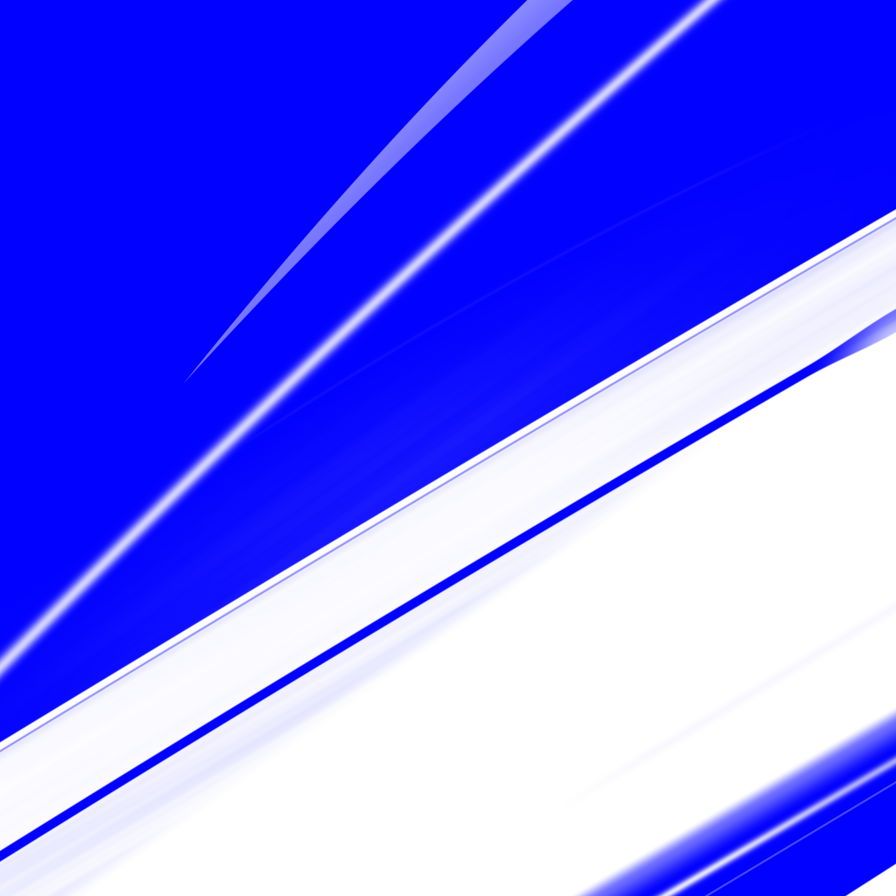
Give the GLSL for this background, as a three.js fragment shader.

```glsl
#define BLUE vec3(0.005, 0.005, 1.0)
#define WHITE vec3(1.0, 1.0, 1.0)
#define SOFT 0.0014
#define SLOPE 0.595
#define RIM_DEPTH 0.0100
#define STRIPE_HALF 0.0060
#define ARC_WIDTH 0.0085
#define WEDGE_TIP vec2(0.2057, 0.573)
#define GLOW 0.085
#define STREAK 0.085

varying vec2 vUv;

// Smooth step up across an edge at zero
float above(float d) {
  return smoothstep(-SOFT, SOFT, d);
}

// Soft line around zero
float line(float d, float halfWidth) {
  return 1.0 - smoothstep(halfWidth - SOFT, halfWidth + SOFT, abs(d));
}

float bell(float d, float width) {
  return exp(-d * d / (width * width));
}

// Straight edge from the left side to the right, bulging upward
float bowed(float x, float start, float slope, float bulge) {
  return start + slope * x + bulge * x * (1.0 - x);
}

// Layered sines across the bands, drifting slowly along them
float streaks(float across, float along) {
  float sum = 0.0;
  float weight = 0.5;
  float frequency = 95.0;
  for (int i = 0; i < 4; i++) {
    float drift = 1.3 * sin(along * 4.0 + float(i) * 2.1);
    sum += weight * sin(across * frequency + drift + float(i) * 1.7);
    weight *= 0.6;
    frequency *= 1.9;
  }
  return clamp(0.5 + 0.5 * sum, 0.0, 1.0);
}

// Dark upper field: faint sheen, thin arc and tapering wedge
float upperField(vec2 p, float height) {
  float ridge = bowed(p.x, 0.315, 0.58, 0.16);
  float sheen = smoothstep(-0.02, 0.15, ridge - p.y);
  sheen *= bell(p.x - 0.43, 0.36) * (1.0 - smoothstep(0.10, 0.28, height));
  float fold = streaks(p.y - 0.72 * p.x, p.x);
  float white = GLOW * sheen * (0.65 + 0.5 * fold);
  float ridgeSpan = smoothstep(0.15, 0.35, p.x) * (1.0 - smoothstep(0.75, 0.95, p.x));
  white += 0.05 * ridgeSpan * bell(p.y - ridge, 0.002);

  float arcY = 0.255 + 1.013 * p.x - 0.095 * p.x * p.x;
  float arcDistance = (p.y - arcY) / 1.38;
  float arcWidth = ARC_WIDTH * mix(1.0, 0.8, p.x);
  white = max(white, 0.82 * bell(arcDistance, arcWidth));

  vec2 q = p - WEDGE_TIP;
  float leftEdge = 1.1155 * q.x + 0.35 * q.x * (0.3828 - q.x);
  float rightEdge = 0.985 * q.x + 0.25 * q.x * (0.4336 - q.x);
  float wedge = above(leftEdge - q.y) * above(q.y - rightEdge) * above(q.x);
  float fill = 0.46 + 0.08 * smoothstep(0.0, 0.05, q.y - rightEdge);
  return max(white, fill * wedge);
}

// Pale field: rim line, brushed streaks and the narrow stripe
float paleField(vec2 p, float depth) {
  float brushed = streaks(p.y - 0.6 * p.x, p.x);
  float white = 1.0;
  float stripeY = bowed(p.x, 0.0443, 0.598, 0.025);
  float offset = p.y - stripeY;

  float band = above(offset) * smoothstep(RIM_DEPTH, RIM_DEPTH + 0.004, depth);
  float bandTone = 0.25 + 0.45 * smoothstep(0.5, 1.0, p.x);
  white -= STREAK * band * bandTone * (0.4 + brushed);
  white -= 0.42 * line(depth - RIM_DEPTH, 0.0012);
  white -= 0.06 * bell(depth - RIM_DEPTH - 0.004, 0.006);

  float veilEdge = p.y - 0.7146 * (p.x - 0.091);
  float veil = above(-offset) * smoothstep(-0.005, 0.025, veilEdge);
  veil *= 1.0 - smoothstep(0.65, 0.85, p.x);
  white -= STREAK * veil * (0.25 + brushed);

  float trace = bell(p.y - 0.323 - 0.6 * (p.x - 1.0), 0.006);
  white -= 0.03 * trace * smoothstep(0.6, 0.75, p.x);

  float fade = smoothstep(0.90, 1.0, p.x);
  float stripe = line(offset, STRIPE_HALF + 0.007 * fade);
  float tail = mix(1.0, 0.25 + 0.3 * smoothstep(-0.012, 0.012, offset), fade);
  return mix(white, 0.0, stripe * tail);
}

// Dark lower corner: soft ramp, bright streak, hairline and pale tip
float lowerCorner(vec2 p, float white) {
  float right = p.x - 1.0;
  float depth = 0.203 + 0.582 * right - p.y;
  float ramp = 0.55 * smoothstep(-0.010, 0.010, depth);
  ramp += 0.45 * smoothstep(0.004, 0.042, depth);
  white *= 1.0 - ramp;
  float streakY = 0.151 + 0.586 * right;
  float streak = bell(p.y - streakY, 0.0055);
  white = max(white, mix(0.9, 0.65, smoothstep(0.75, 1.0, p.x)) * streak);
  float hair = line(p.y - 0.127 - 0.6 * right, 0.0010);
  white = max(white, 0.35 * hair);
  return max(white, above(0.036 + 0.64 * right - p.y));
}

void main() {
  float edgeY = bowed(vUv.x, 0.1715, SLOPE, 0.014);
  float height = vUv.y - edgeY;
  float pale = lowerCorner(vUv, paleField(vUv, -height));
  float white = mix(pale, upperField(vUv, height), above(height));
  gl_FragColor = vec4(mix(BLUE, WHITE, clamp(white, 0.0, 1.0)), 1.0);
}
```
